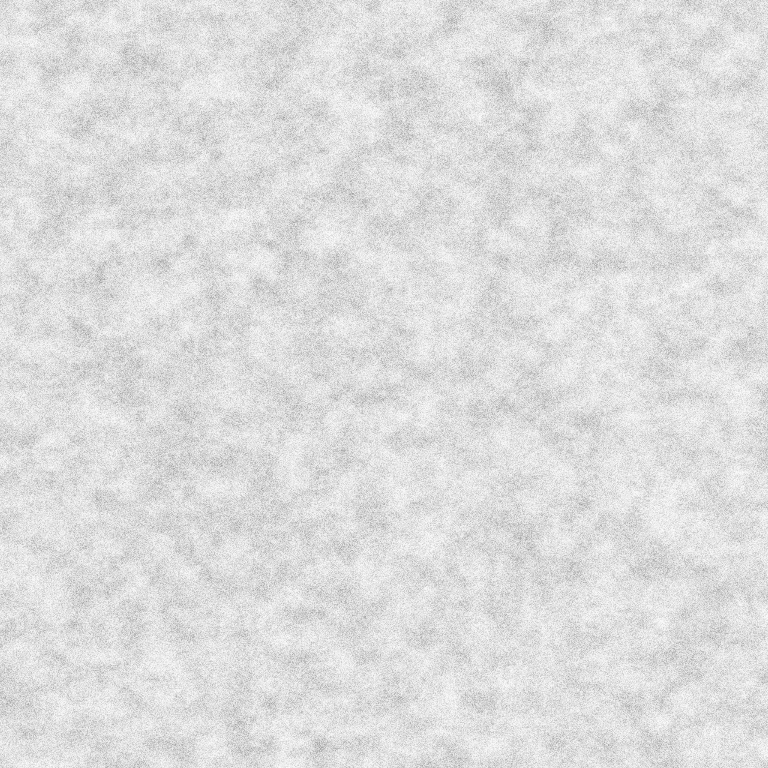
This texture is drawn by a WebGL 2 fragment shader. Its source:

```glsl
#version 300 es
precision highp float;
precision highp int;
// Pale grey, mottled paper with a fine, sharp grain.
// Layered value noise, drawn out a little sideways, makes the ragged blotches;
// two layers of crisp cells add the grain, and a curve deepens the dark specks.

uniform vec2 u_resolution;
out vec4 outColor;

const float BASE_TONE = 0.875;
const vec2  BLOTCH_CELLS = vec2(29.0, 35.0);  // coarsest cells across the canvas
const int   BLOTCH_OCTAVES = 5;
const float BLOTCH_GAIN = 0.77;
const float BLOTCH_CONTRAST = 0.088;
const float GRAIN_CELLS = 1024.0;             // grains across the canvas
const float GRAIN_SHIFT = 0.25;               // keeps samples off the grain edges
const float GRAIN_CONTRAST = 0.113;
const float DARK_SKEW = 2.1;                  // compresses lights, stretches darks

// Integer hash of a lattice point and a layer seed, from 0 to 1.
float hash(ivec2 cell, int seed) {
    uint h = uint(cell.x) * 1597334677u ^ uint(cell.y) * 3812015801u;
    h ^= uint(seed) * 2654435769u;
    h = (h ^ (h >> 16)) * 2146121005u;
    h = (h ^ (h >> 15)) * 2221713035u;
    h ^= h >> 16;
    return float(h >> 8) / 16777216.0;
}

// Lattice noise centred on zero; margin flattens each cell and narrows its edge.
float valueNoise(vec2 p, int seed, float margin) {
    ivec2 cell = ivec2(floor(p));
    vec2 f = smoothstep(margin, 1.0 - margin, fract(p));
    float bottom = mix(hash(cell, seed), hash(cell + ivec2(1, 0), seed), f.x);
    float top = mix(hash(cell + ivec2(0, 1), seed), hash(cell + ivec2(1, 1), seed), f.x);
    return mix(bottom, top, f.y) - 0.5;
}

// Cloudy variation; each octave is shifted so the lattices do not line up.
float blotches(vec2 uv) {
    vec2 p = uv * BLOTCH_CELLS;
    float sum = 0.0;
    float amplitude = 1.0;
    for (int i = 0; i < BLOTCH_OCTAVES; i++) {
        sum += amplitude * valueNoise(p, i + 1, 0.0);
        p = p * 2.03 + vec2(5.37, 9.71);
        amplitude *= BLOTCH_GAIN;
    }
    return sum;
}

// Two layers together give grains a bell-shaped spread of tones.
float grain(vec2 uv) {
    vec2 p = uv * GRAIN_CELLS - GRAIN_SHIFT;
    return valueNoise(p, 31, 0.35) + valueNoise(p, 57, 0.35);
}

void main() {
    vec2 uv = gl_FragCoord.xy / u_resolution;
    float variation = BLOTCH_CONTRAST * blotches(uv) + GRAIN_CONTRAST * grain(uv);
    float tone = BASE_TONE + variation - DARK_SKEW * variation * variation;
    outColor = vec4(vec3(clamp(tone, 0.0, 1.0)), 1.0);
}
```
